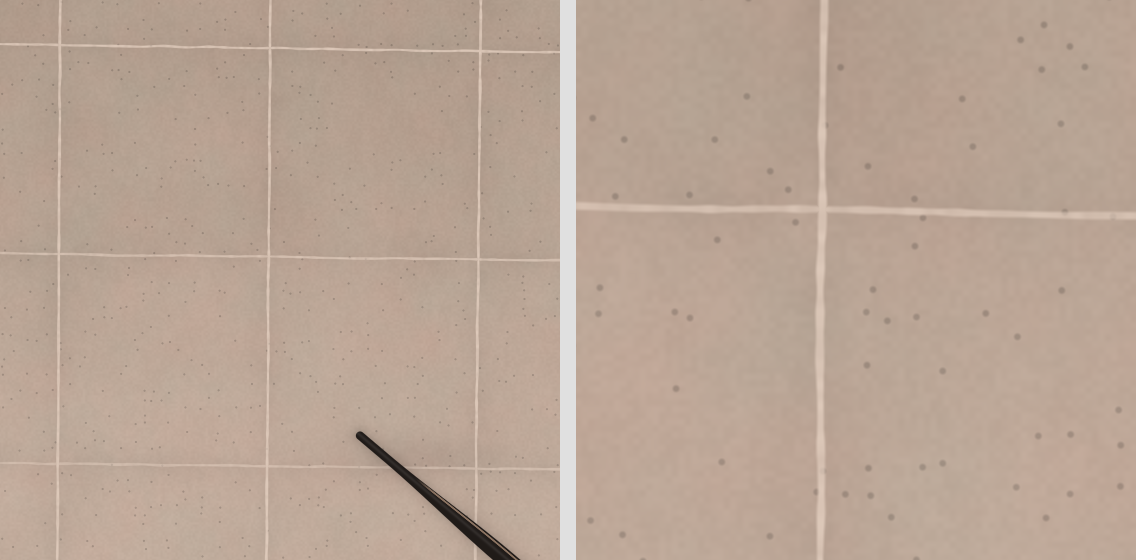
Left, the full canvas; right, a detail of the centre.
Give the GLSL for this texture, as a three.js fragment shader.

```glsl
// Beige floor tiles with thin pale grout seams, and a dark rod entering at the lower right.
// A slightly skewed grid gives seam distances; value noise adds mottling, grain, specks
// and seam wear; the rod is a tapered segment with a glint and a faint shadow.

varying vec2 vUv;

const vec2 PITCH = vec2(0.373, 0.3742);
const vec2 GRID_ORIGIN = vec2(0.1029, 0.173);
const vec3 TILE_LIGHT = vec3(0.763, 0.675, 0.614);
const vec3 TILE_DARK = vec3(0.675, 0.598, 0.535);
const vec3 GROUT = vec3(0.885, 0.805, 0.745);
const vec3 ROD = vec3(0.125, 0.105, 0.095);
const vec3 GLINT = vec3(0.62, 0.51, 0.43);

float hash(vec2 p) {
  vec3 q = fract(p.xyx * 0.1031);
  q += dot(q, q.yzx + 33.33);
  return fract((q.x + q.y) * q.z);
}

float noise(vec2 p) {
  vec2 i = floor(p);
  vec2 f = fract(p);
  f = f * f * (3.0 - 2.0 * f);
  float low = mix(hash(i), hash(i + vec2(1.0, 0.0)), f.x);
  float high = mix(hash(i + vec2(0.0, 1.0)), hash(i + 1.0), f.x);
  return mix(low, high, f.y);
}

float fbm(vec2 p) {
  float sum = 0.0;
  float gain = 0.5;
  for (int i = 0; i < 5; i++) {
    sum += gain * noise(p);
    p = p * 2.03 + 17.3;
    gain *= 0.55;
  }
  return sum;
}

// Grid coordinate whose whole numbers lie on the slightly tilted seams.
vec2 gridCoord(vec2 p) {
  vec2 skew = vec2(-p.y * (0.004 + 0.0065 * p.x), p.x * (0.011 + 0.005 * p.y * p.y));
  return (p + skew - GRID_ORIGIN) / PITCH;
}

// Pale line with a wavering edge and uneven strength along its length.
float seam(float dist, float along, float halfWidth, float seed) {
  float wear = noise(vec2(along * 75.0, seed));
  float width = halfWidth * (0.8 + 0.4 * wear);
  float core = 1.0 - smoothstep(width - 0.0013, width + 0.0013, dist);
  return core * (0.72 + 0.28 * noise(vec2(along * 160.0, seed + 9.0)));
}

// Tile surface: top-to-bottom shading, clouds, tint drift and fine grain.
vec3 tileColor(vec2 p, vec2 cell) {
  float cloud = fbm(p * 8.0) - 0.55;
  float streak = noise(p * vec2(95.0, 45.0) + 31.0) - 0.5;
  float grain = noise(p * 260.0) - 0.5;
  float shade = 0.93 - 0.72 * smoothstep(0.0, 1.15, p.y);
  shade += 0.42 * cloud + 0.13 * streak + 0.1 * (hash(cell + 40.0) - 0.5);
  vec3 color = mix(TILE_DARK, TILE_LIGHT, shade);
  float tint = fbm(p * 13.0 + 60.0) - 0.55;
  color += vec3(0.032, -0.012, -0.01) * tint + 0.022 * grain;
  return color;
}

// Sparse dark pits, one candidate per small square.
float specks(vec2 p, float count) {
  vec2 cell = floor(p * count);
  vec2 center = 0.25 + 0.5 * vec2(hash(cell + 3.0), hash(cell + 71.0));
  float dist = length(fract(p * count) - center);
  return step(0.86, hash(cell + 23.0)) * (1.0 - smoothstep(0.06, 0.2, dist));
}

// Rod frame: x is the distance along from the tip, y the offset to the upper right.
vec2 rodFrame(vec2 p, vec2 tip, vec2 axis) {
  vec2 r = p - tip;
  return vec2(dot(r, axis), dot(r, vec2(-axis.y, axis.x)));
}

void main() {
  vec2 p = vUv;
  vec2 grid = gridCoord(p);
  grid += 0.006 * (vec2(noise(p.yx * 24.0), noise(p * 24.0 + 50.0)) - 0.5);
  vec2 nearest = floor(grid + 0.5);
  vec2 dist = abs(grid - nearest) * PITCH;

  // Tiles, with faint grime beside the seams
  vec3 color = tileColor(p, floor(grid));
  float grime = exp(-min(dist.x, dist.y) * 42.0) * fbm(p * 22.0 + 8.0);
  color *= 1.0 - 0.065 * grime;
  color *= 1.0 - 0.16 * specks(p, 68.0);

  // Grout, fainter across the lower left
  float upright = seam(dist.x, p.y, 0.0023, nearest.x + 5.0);
  float level = seam(dist.y, p.x, 0.0021, nearest.y + 25.0);
  level *= clamp(0.55 + 0.4 * p.y + 0.12 * p.x, 0.0, 1.0);
  color = mix(color, GROUT, 0.9 * max(upright, level));

  // Rod, thickening away from its rounded tip
  vec2 rod = rodFrame(p, vec2(0.643, 0.222), normalize(vec2(0.262, -0.222)));
  float taper = 0.0075 + 0.0085 * smoothstep(0.06, 0.34, rod.x);
  float rodDist = length(vec2(min(rod.x, 0.0), rod.y)) - taper;
  vec2 shadowOffset = (p - vec2(0.75, 0.19)) * vec2(8.0, 26.0);
  color *= 1.0 - 0.06 * exp(-dot(shadowOffset, shadowOffset));
  color *= 1.0 - 0.12 * exp(-max(rodDist, 0.0) * 110.0);
  float sheen = exp(-pow((rod.y - 0.1 * taper) / 0.003, 2.0));
  vec3 rodColor = ROD + 0.07 * sheen;
  float glint = 1.0 - smoothstep(0.0008, 0.0024, abs(rod.y - 0.72 * taper));
  rodColor = mix(rodColor, GLINT, 0.85 * glint * smoothstep(0.12, 0.17, rod.x));
  color = mix(color, rodColor, 1.0 - smoothstep(-0.0012, 0.0012, rodDist));

  gl_FragColor = vec4(color, 1.0);
}
```
